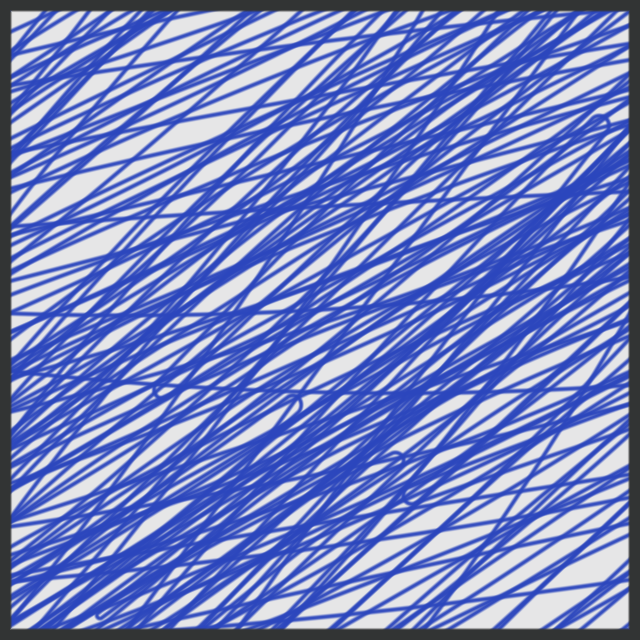
Write a Shadertoy shader that draws this pattern.

```glsl
// Dense pen scribble on pale paper inside a dark frame.
// Every stroke is a long, slightly bent hairpin: a round turn with two legs that
// slowly part. Most turns lie off the paper, and overlapping ink builds up.

#define STROKES 95          // number of hairpins, two lines each
#define LINE_OUTER 0.0056   // distance where the ink has faded out
#define LINE_INNER 0.0006   // distance where the ink is fullest
#define INK_STRENGTH 0.95   // opacity of one line
#define ANGLE_MIN 0.03      // flattest stroke, radians
#define ANGLE_MAX 0.90      // steepest stroke, radians
#define BEND 0.10           // largest curvature of a stroke
#define SPREAD 0.06         // largest opening slope of a hairpin
#define FRAME 0.0175        // frame width
#define FRAME_SOFT 0.0025   // softness of the frame edge

const vec3 PAPER = vec3(0.900, 0.900, 0.905);
const vec3 INK = vec3(0.170, 0.275, 0.740);
const vec3 FRAME_COLOUR = vec3(0.198, 0.204, 0.202);

// Four random values in 0..1 from one number
vec4 hash4(float n) {
    vec4 p = fract(vec4(n) * vec4(0.1031, 0.1030, 0.0973, 0.1099));
    p += dot(p, p.wzxy + 33.33);
    return fract((p.xxyz + p.yzzw) * p.zywx);
}

// Distance to the outline of a bent hairpin through the local origin.
// The turn sits at x = reach and the legs run back towards negative x.
float hairpin(vec2 q, float reach, float radius, float slope, float bend) {
    float across = q.y + bend * q.x * q.x;
    float back = reach - q.x;
    float d = length(vec2(min(back, 0.0), across)) - radius - slope * max(back, 0.0);
    float tilt = 2.0 * bend * q.x;
    return abs(d) * inversesqrt(1.0 + tilt * tilt);
}

// Share of paper left uncovered by all strokes
float bareAmount(vec2 uv, float pixel) {
    float bare = 1.0;
    float outer = max(LINE_OUTER, LINE_INNER + 1.5 * pixel);
    for (int i = 0; i < STROKES; i++) {
        float n = float(i);
        vec4 place = hash4(n + 17.0);
        vec4 shape = hash4(n + 431.0);

        // Spread the strokes evenly in height, freely in width
        vec2 centre = vec2(place.x, (n + place.y) / float(STROKES)) * 1.3 - 0.15;
        float angle = mix(ANGLE_MIN, ANGLE_MAX, pow(place.z, 0.6));
        vec2 along = vec2(cos(angle), sin(angle));
        if (place.w < 0.5) along = -along;

        vec2 offset = uv - centre;
        vec2 q = vec2(dot(offset, along), dot(offset, vec2(-along.y, along.x)));
        float reach = 0.1 + 1.6 * sqrt(shape.x);
        float radius = mix(0.004, 0.018, shape.y);
        float slope = SPREAD * shape.z;
        float bend = BEND * (2.0 * shape.w - 1.0);

        float d = hairpin(q, reach, radius, slope, bend);
        bare *= 1.0 - INK_STRENGTH * (1.0 - smoothstep(LINE_INNER, outer, d));
    }
    return bare;
}

void mainImage(out vec4 fragColor, in vec2 fragCoord) {
    float size = min(iResolution.x, iResolution.y);
    float pixel = 1.0 / size;
    vec2 uv = (fragCoord - 0.5 * iResolution.xy) / size + 0.5;

    vec3 colour = mix(INK, PAPER, bareAmount(uv, pixel));

    // Dark frame around the sheet
    vec2 fromEdge = 0.5 - abs(uv - 0.5);
    float inside = min(fromEdge.x, fromEdge.y) - FRAME;
    float soft = max(FRAME_SOFT, pixel);
    colour = mix(FRAME_COLOUR, colour, smoothstep(-soft, soft, inside));

    fragColor = vec4(colour, 1.0);
}
```
